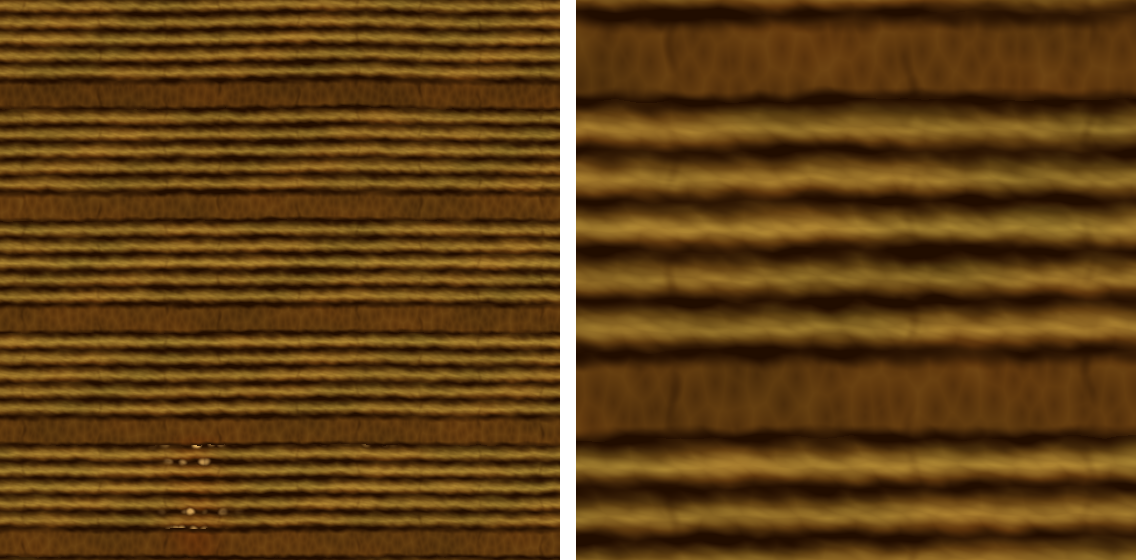
Left: the whole. Right: its middle third, enlarged.
Write a three.js fragment shader that draws this texture.

```glsl
// Woven blind: five rows of fine brown cords, each row resting on a flat slat.
varying vec2 vUv;

const float ROWS = 5.0;           // repeats up the canvas
const float CORDS = 5.0;          // cords in each repeat
const float SLAT_SHARE = 0.26;    // part of a repeat taken by the slat
const float BASE = 0.005;         // height of the lowest gap
const float SLAT_TONE = 0.46;
const float CORD_TONE = 0.97;
const float GAP_TONE = 0.1;
const float CREST = 0.43;         // brightest place across a cord
const float FIBRE = 0.2;          // strength of the fibre grain
const float ROUGHNESS = 0.0042;   // raggedness of the gaps
const float SEAMS = 9.0;          // faint upright stitch lines
const float SEAM_WIDTH = 0.005;
const float WEAR_X = 0.35;        // centre of the worn patch
const vec3 GAP_BROWN = vec3(0.13, 0.05, 0.0);
const vec3 MID_BROWN = vec3(0.38, 0.245, 0.065);
const vec3 STRAW = vec3(0.62, 0.475, 0.175);
const vec3 BARE_FLECK = vec3(0.85, 0.66, 0.36);
const vec3 RED_TINT = vec3(0.025, -0.016, -0.01);

float hash(vec2 p) {
  return fract(sin(dot(p, vec2(127.1, 311.7))) * 4375.85);
}

// Cellular noise: distance to the nearest scattered point.
float cellular(vec2 p) {
  vec2 cell = floor(p);
  float nearest = 2.0;
  for (int j = -1; j <= 1; j++) {
    for (int i = -1; i <= 1; i++) {
      vec2 c = cell + vec2(float(i), float(j));
      vec2 point = c + vec2(hash(c), hash(c + 41.3));
      nearest = min(nearest, length(p - point));
    }
  }
  return nearest;
}

// Layered sines for slow, smooth variation in -1..1.
float drift(vec2 p) {
  return 0.5 * sin(p.x + 1.7 * sin(p.y)) + 0.3 * sin(2.3 * p.x - 1.4 * p.y + 1.0)
       + 0.2 * sin(4.9 * p.x + 2.6 * p.y + 2.0);
}

// Sag of the weave plus small ragged kinks.
float waviness(vec2 p) {
  float bulge = smoothstep(0.2, 0.62, p.x) * (1.0 - smoothstep(0.62, 0.85, p.x));
  float kink = cellular(vec2(p.x * 42.0 + p.y * 20.0, p.y * 44.0)) - 0.45;
  return 0.004 * bulge * p.y + 0.0012 * drift(p * vec2(11.0, 8.0)) + ROUGHNESS * kink;
}

// Upright stitches at uneven spacing, broken along their length.
float seams(vec2 p) {
  float mask = 0.0;
  for (float i = 0.0; i < SEAMS; i++) {
    float x = (i + 0.15 + 0.7 * hash(vec2(i, 7.0))) / SEAMS;
    x += 0.0025 * sin(p.y * 140.0 + i);
    float strength = 0.5 + 0.5 * sin(p.y * 90.0 + i * 2.3);
    mask = max(mask, strength * (1.0 - smoothstep(0.0, SEAM_WIDTH, abs(p.x - x))));
  }
  return mask;
}

vec3 brownRamp(float tone) {
  tone = clamp(tone, 0.0, 1.1);
  return tone < 0.5 ? mix(GAP_BROWN, MID_BROWN, tone * 2.0)
                    : mix(MID_BROWN, STRAW, tone * 2.0 - 1.0);
}

void main() {
  vec2 p = vUv;
  float repeat = (p.y - BASE - waviness(p)) * ROWS;
  float row = floor(repeat);
  float f = fract(repeat);
  float cordPos = (f - SLAT_SHARE) / (1.0 - SLAT_SHARE) * CORDS;
  float cord = floor(cordPos);
  float across = fract(cordPos);
  bool onSlat = f < SLAT_SHARE;

  float slow = drift(vec2(p.x * 13.0 + row * 2.1, p.y * 31.0));
  float seam = seams(p);
  float patchy = cellular(vec2(p.x * 24.0, p.y * 50.0)) - 0.45;
  float deepest = exp(-pow((p.x - 0.45) / 0.22, 2.0));
  float gap = GAP_TONE + 0.35 * patchy + 0.07 * slow - 0.1 * deepest;
  float tone;
  float red;

  if (onSlat) {
    // Flat slat: shaded edges, upright grain, dimmer toward the top rows.
    float below = f / ROWS;
    float above = (SLAT_SHARE - f) / ROWS;
    float body = smoothstep(-0.001, 0.008, below) * smoothstep(0.0, 0.012, above);
    float grain = cellular(p * vec2(80.0, 45.0)) - 0.45;
    float level = SLAT_TONE + 0.2 * grain + 0.05 * slow - 0.08 * smoothstep(0.7, 0.9, p.y);
    tone = mix(gap, level - 0.12 * seam, body);
    red = 0.5 + 0.3 * slow;
  } else {
    // Round cord: quick rise to the crest, slower fall, slanted fibres.
    float ramp = min(across / CREST, (1.0 - across) / (1.0 - CREST));
    float hump = mix(ramp, smoothstep(0.0, 1.0, ramp), 0.65);
    float fibre = cellular(vec2(p.x * 62.0 + p.y * 75.0, p.y * 150.0)) - 0.45;
    float level = CORD_TONE + 0.14 * (hash(vec2(cord, row)) - 0.5) + 0.08 * slow;
    tone = mix(gap, level - 0.14 * seam, hump) - FIBRE * fibre * (0.3 + 0.7 * hump);
    red = 0.6 * slow + 0.5 - across;
  }

  vec3 color = brownRamp(tone);
  float lowest = 1.0 - smoothstep(0.2, 0.23, p.y);
  float wornX = exp(-pow((p.x - WEAR_X) / 0.05, 2.0));
  red += 1.2 * wornX * lowest;
  color += RED_TINT * red * smoothstep(0.05, 0.5, tone);

  // Bare flecks along a few gaps of the worn lowest row.
  float line = floor(cordPos + 0.5);
  float chosen = onSlat || row != 0.0 ? 0.0 : step(0.4, abs(line - 2.5) / 2.5);
  float alongLine = cellular(vec2(p.x * 42.0, line * 3.7));
  float spot = 1.0 - smoothstep(0.15, 0.5, length(vec2(alongLine, (cordPos - line) * 1.8)));
  float trail = 0.45 * exp(-pow((p.x - 0.63) / 0.07, 2.0)) * step(4.5, line);
  color = mix(color, BARE_FLECK, chosen * spot * max(wornX, trail));

  gl_FragColor = vec4(clamp(color, 0.0, 1.0), 1.0);
}
```
